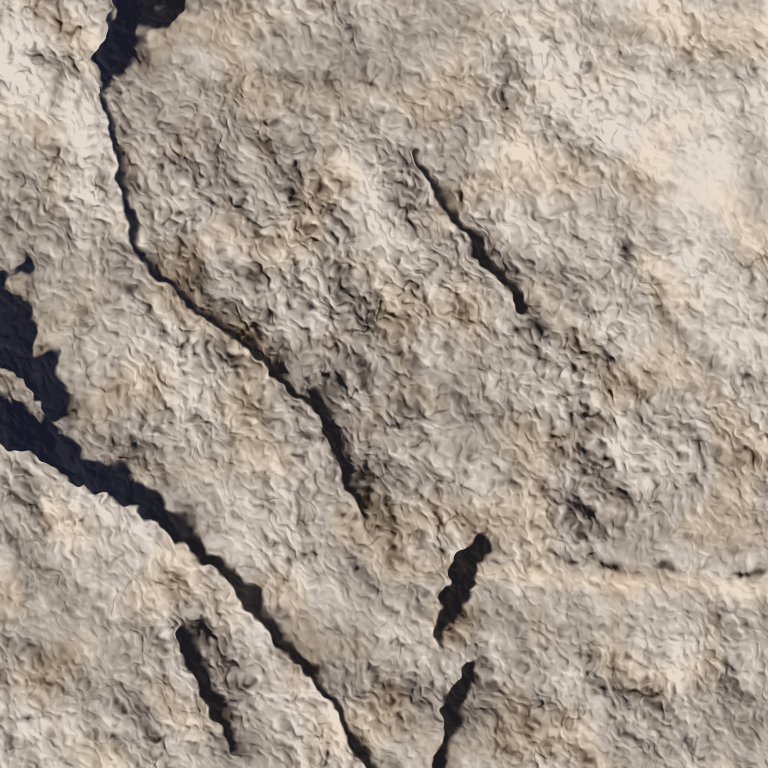
This texture is drawn by a Shadertoy shader. Its source:

```glsl
const vec2 LIGHT = vec2(0.78, 0.62);
const float GRAIN_ANGLE = -0.95;
const float GRAIN_STRETCH = 1.3;
const float BASE_TONE = 4.1;
const float RELIEF_GAIN = 1.5;
const float SPECKLE_GAIN = 0.6;
const float BLOTCH_GAIN = 2.1;
const float CREVICE_DEPTH = 1.3;
const float FLANK_DEPTH = 1.9;
const vec3 WARM_STAIN = vec3(0.03, 0.005, -0.025);
const vec3 SKY_TINT = vec3(-0.02, 0.0, 0.04);
// Tones from deep shadow to sunlit stone
const vec3 STONE[6] = vec3[6](
    vec3(0.11, 0.10, 0.11), vec3(0.29, 0.26, 0.24), vec3(0.45, 0.41, 0.38),
    vec3(0.59, 0.55, 0.51), vec3(0.71, 0.67, 0.63), vec3(0.83, 0.79, 0.75));
// Fissures: start and end, then half-width at each end
const int FISSURES = 12;
const vec4 FISSURE_LINE[FISSURES] = vec4[FISSURES](
    vec4(0.195, 1.04, 0.13, 0.88), vec4(0.13, 0.89, 0.18, 0.66),
    vec4(0.18, 0.66, 0.41, 0.47), vec4(0.41, 0.48, 0.47, 0.32),
    vec4(-0.02, 0.61, 0.07, 0.48), vec4(-0.02, 0.46, 0.24, 0.31),
    vec4(0.24, 0.31, 0.40, 0.13), vec4(0.40, 0.13, 0.50, -0.02),
    vec4(0.535, 0.80, 0.68, 0.60), vec4(0.615, 0.28, 0.57, 0.17),
    vec4(0.61, 0.13, 0.56, -0.02), vec4(0.24, 0.17, 0.31, 0.02));
const vec2 FISSURE_WIDTH[FISSURES] = vec2[FISSURES](
    vec2(0.055, 0.003), vec2(0.002, 0.003), vec2(0.002, 0.005), vec2(0.012, 0.001),
    vec2(0.045, 0.016), vec2(0.028, 0.011), vec2(0.010, 0.007), vec2(0.003, 0.005),
    vec2(0.001, 0.007), vec2(0.022, 0.008), vec2(0.014, 0.004), vec2(0.013, 0.003));

vec2 gradientAt(vec2 cell) {
    vec3 h = fract(cell.xyx * vec3(0.1031, 0.1030, 0.0973));
    h += dot(h, h.yzx + 33.33);
    float angle = 6.2832 * fract((h.x + h.y) * h.z);
    return vec2(cos(angle), sin(angle));
}
float gradientNoise(vec2 p) {
    vec2 i = floor(p), f = fract(p), e = vec2(1.0, 0.0);
    vec2 u = f * f * f * (f * (f * 6.0 - 15.0) + 10.0);
    float low = mix(dot(gradientAt(i), f), dot(gradientAt(i + e.xy), f - e.xy), u.x);
    float high = mix(dot(gradientAt(i + e.yx), f - e.yx), dot(gradientAt(i + e.xx), f - e.xx), u.x);
    return mix(low, high, u.y);
}
vec2 noisePair(vec2 p) { return vec2(gradientNoise(p), gradientNoise(p + 57.3)); }
mat2 rotation(float a) { return mat2(cos(a), -sin(a), sin(a), cos(a)); }
float fbm(vec2 p) {
    float sum = 0.0, weight = 0.6;
    for (int k = 0; k < 4; k++, weight *= 0.6) {
        sum += weight * gradientNoise(p);
        p = rotation(0.6) * p * 2.1 + 11.7;
    }
    return sum;
}
// Flat tops with steep, sharp-rimmed hollows
float chippedHeight(vec2 p) {
    float n = gradientNoise(p);
    return 0.4 * n + 1.7 * min(n, 0.0);
}
// Slope toward the light, summed over chip sizes
float relief(vec2 p, vec2 light) {
    float sum = 0.0, weight = 0.5;
    p *= 7.0;
    for (int k = 0; k < 5; k++, weight += 0.1) {
        sum += weight * (chippedHeight(p + 0.2 * light) - chippedHeight(p - 0.2 * light));
        p = rotation(0.5) * p * 2.1 + 19.1;
        light = rotation(0.5) * light;
    }
    return sum;
}
float patchMask(vec2 p, vec2 centre, vec2 radius) {
    vec2 d = (p - centre) / radius;
    return exp(-dot(d, d));
}
// x: core shadow, y: dim upper flank, z: lit lower rim
vec3 fissures(vec2 p) {
    vec3 shade = vec3(0.0);
    float ragged = 1.0 + 0.9 * gradientNoise(p * 19.0) + 0.9 * gradientNoise(p * 47.0);
    for (int k = 0; k < FISSURES; k++) {
        vec2 start = FISSURE_LINE[k].xy, along = FISSURE_LINE[k].zw - start, d = p - start;
        float t = clamp(dot(d, along) / dot(along, along), 0.0, 1.0);
        float gap = length(d - along * t) - mix(FISSURE_WIDTH[k].x, FISSURE_WIDTH[k].y, t) * ragged;
        float upper = smoothstep(-0.004, 0.004, (along.x * d.y - along.y * d.x) / length(along));
        float core = 1.0 - smoothstep(-0.002, mix(0.0025, 0.007, upper), gap);
        float flank = exp(-max(gap, 0.0) / mix(0.010, 0.024, upper));
        shade = max(shade, vec3(core, flank * upper, flank * (1.0 - upper)));
    }
    return shade;
}
void mainImage(out vec4 fragColor, in vec2 fragCoord) {
    vec2 uv = fragCoord / iResolution.xy;
    vec2 warped = uv + 0.014 * noisePair(uv * 9.0) + 0.009 * noisePair(uv * 31.0) + 0.004 * noisePair(uv * 83.0);
    // Broad regions: pale smooth face, rough dark block, fibrous shelf
    float pale = patchMask(warped, vec2(0.88, 0.87), vec2(0.25, 0.24));
    float block = patchMask(warped, vec2(0.45, 0.64), vec2(0.30, 0.27));
    float shelf = patchMask(warped, vec2(0.86, 0.40), vec2(0.30, 0.13));
    float roughness = 0.85 + 0.4 * block + 0.15 * shelf - 0.15 * pale + 0.7 * gradientNoise(uv * 6.0 + 40.0);
    // Chipped grain, speckle and fibres
    mat2 turn = rotation(GRAIN_ANGLE);
    vec2 grain = (turn * warped) * vec2(1.0 / GRAIN_STRETCH, 1.0);
    float bumps = relief(grain, turn * LIGHT);
    bumps *= bumps < 0.0 ? 1.25 : 0.85;
    vec2 fibre = rotation(-0.2) * warped * vec2(18.0, 80.0);
    float tone = BASE_TONE + RELIEF_GAIN * roughness * bumps + BLOTCH_GAIN * fbm(uv * 5.0 + 3.0);
    tone += SPECKLE_GAIN * gradientNoise(uv * 105.0) + shelf * gradientNoise(fibre);
    tone += 0.85 * pale - 0.5 * block - 0.25 * shelf;
    // Short crevices
    for (float scale = 19.0; scale < 50.0; scale *= 2.1) {
        float crease = 1.0 - smoothstep(0.0, 0.13, abs(gradientNoise(grain * scale + 5.0)));
        float broken = smoothstep(0.02, 0.3, gradientNoise(uv * scale * 0.9 + 8.0));
        tone -= CREVICE_DEPTH * roughness * crease * broken;
    }
    // Pitted ledge with a pale lip
    float ledge = warped.y - 0.285 + 0.07 * max(warped.x - 0.55, 0.0);
    float ledgeSpan = smoothstep(0.48, 0.56, uv.x);
    float lip = ledgeSpan * exp(-pow((ledge + 0.022) / 0.018, 2.0));
    float pits = smoothstep(0.0, 0.25, gradientNoise(uv * 27.0));
    tone += 0.5 * lip - 3.0 * ledgeSpan * pits * exp(-pow(ledge / 0.006, 2.0));
    // Fissures and their flanks
    vec3 fissure = fissures(warped);
    tone += 0.4 * fissure.z - FLANK_DEPTH * fissure.y * (0.8 + 1.2 * gradientNoise(uv * 22.0 + 70.0));
    tone = mix(tone, 0.15 + 0.3 * bumps, fissure.x);
    // Colour
    tone = clamp(tone, 0.0, 5.5);
    int level = min(int(tone), 4);
    vec3 color = mix(STONE[level], STONE[level + 1], tone - float(level));
    color += WARM_STAIN * (1.0 - fissure.x) * (smoothstep(-0.1, 0.4, gradientNoise(uv * 11.0 + 21.0)) + lip);
    color += SKY_TINT * fissure.x * (1.0 - smoothstep(0.12, 0.3, uv.x));
    fragColor = vec4(clamp(color, 0.0, 1.0), 1.0);
}
```
